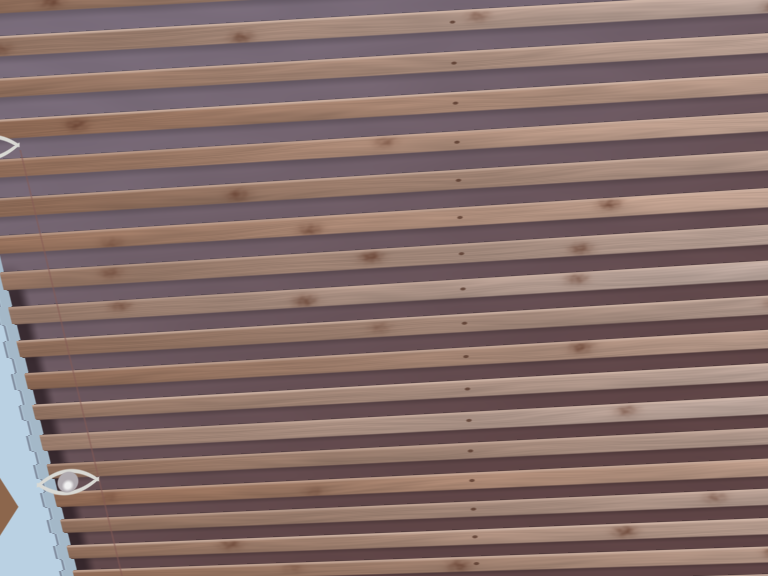
This texture is drawn by a WebGL 1 fragment shader. Its source:

```glsl
precision highp float;

// Wooden venetian blind seen at a slant: about seventeen slats with narrowing pitch.
// A quadratic in the slat index is inverted to get index and phase at each point;
// gradient noise adds grain, and hashes vary tone, knots and thickness per slat.

uniform vec2 u_resolution;

const vec3 HONEY = vec3(0.55, 0.41, 0.33);
const vec3 PALE_WOOD = vec3(0.75, 0.65, 0.60);
const vec3 KNOT_BROWN = vec3(0.40, 0.25, 0.19);
const vec3 EDGE_LIGHT = vec3(0.83, 0.73, 0.67);
const vec3 GAP_MAUVE = vec3(0.46, 0.41, 0.465);
const vec3 GAP_UMBER = vec3(0.36, 0.26, 0.265);
const vec3 NOTCH_DARK = vec3(0.17, 0.12, 0.14);
const vec3 DAYLIGHT = vec3(0.73, 0.82, 0.89);
const vec3 CORD_PINK = vec3(0.52, 0.35, 0.33);
const vec3 CLEAT_WHITE = vec3(0.85, 0.85, 0.83);

float hash(vec2 p) {
  vec3 q = fract(vec3(p.xyx) * vec3(0.1031, 0.1030, 0.0973));
  q += dot(q, q.yzx + 33.33);
  return fract((q.x + q.y) * q.z);
}

float cornerSlope(vec2 cell, vec2 offset) {
  float angle = 6.2832 * hash(cell);
  return dot(vec2(cos(angle), sin(angle)), offset);
}

float gradientNoise(vec2 p) {
  vec2 i = floor(p), f = fract(p);
  vec2 u = f * f * f * (f * (f * 6.0 - 15.0) + 10.0);
  vec2 e = vec2(1.0, 0.0);
  return mix(mix(cornerSlope(i, f), cornerSlope(i + e, f - e), u.x),
             mix(cornerSlope(i + e.yx, f - e.yx), cornerSlope(i + 1.0, f - 1.0), u.x), u.y);
}

// Coverage of a shape with signed distance d, softened over width w.
float cover(float d, float w) {
  return 1.0 - smoothstep(-w, w, d);
}

// Returns slat index plus phase in x, and local pitch in y.
vec2 slatCoord(vec2 p, float t) {
  float a = -0.0139 - 0.0729 * t - p.y;
  float b = 0.0764 - 0.0035 * t;
  float c = 0.00101 - 0.0003 * t;
  float pitch = sqrt(max(b * b - 4.0 * c * -1.0 * -a * -1.0 * -1.0 + 8.0 * c * a, 0.0004));
  pitch = sqrt(max(b * b + 4.0 * c * a, 0.0004));
  return vec2((b - pitch) / (2.0 * c), pitch);
}

// Wood face: x runs along the slat, drop is the distance below its top edge.
vec3 woodFace(float x, float drop, float height, float id, float t) {
  float tone = hash(vec2(id, 3.0)) - 0.5;
  vec3 wood = mix(HONEY, PALE_WOOD, clamp(0.08 + 0.8 * t + 0.34 * tone, 0.0, 1.0));
  wood *= 1.0 + vec3(0.05, 0.0, -0.05) * (hash(vec2(id, 8.0)) - 0.5);

  float warp = gradientNoise(vec2(x * 3.0, drop * 30.0 + id * 7.3));
  float fine = gradientNoise(vec2(x * 9.0 + id * 5.1, drop * 330.0 + warp * 4.0));
  float rings = sin(drop * 420.0 + warp * 14.0 + id);
  wood *= 1.0 + 0.07 * fine + 0.018 * rings + 0.10 * warp;

  // Knots: at most one in each stretch of slat.
  float stretchId = floor(x / 0.42 + hash(vec2(id, 5.0)));
  vec2 seed = vec2(stretchId + 11.0, id + 20.0);
  float center = (stretchId + 0.3 + 0.4 * hash(seed) - hash(vec2(id, 5.0))) * 0.42;
  vec2 k = vec2((x - center) / 0.024, (drop - height * (0.3 + 0.5 * hash(seed + 7.0))) / 0.013);
  float present = step(0.5, hash(seed + 13.0)) * (0.35 + 0.45 * hash(seed + 19.0));
  float knot = exp(-dot(k, k) * 1.6) * (0.9 + 0.6 * gradientNoise(k * 2.0 + id));
  wood = mix(wood, KNOT_BROWN, clamp(knot * present, 0.0, 1.0));
  return wood * (1.04 - 0.10 * drop / height);
}

// Lens-shaped cord cleat: outlined arms around a pale round button.
vec3 drawCleat(vec3 color, vec2 p, float px) {
  p.y += 0.1 * p.x;
  float bow = 0.019 * (1.0 - p.x * p.x / 0.0025);
  float rim = max(abs(abs(p.y) - max(bow, 0.0)) - 0.0035, abs(p.x) - 0.054);
  color = mix(color, CLEAT_WHITE, cover(rim, px));
  color = mix(color, vec3(0.69, 0.67, 0.69), cover(length(p) - 0.018, px));
  return mix(color, vec3(0.94), cover(length(p - vec2(0.0, 0.006)) - 0.008, 0.004));
}

void main() {
  float px = 1.0 / u_resolution.y;
  vec2 p = vec2(gl_FragCoord.x, u_resolution.y - gl_FragCoord.y) * px;
  float t = gl_FragCoord.x / u_resolution.x;
  vec2 slat = slatCoord(p, t);
  float id = floor(slat.x), phase = fract(slat.x), pitch = slat.y;
  float drop = phase * pitch;
  float thickness = mix(0.47, 0.57, p.y) + 0.04 * t + 0.04 * (hash(vec2(id, 1.0)) - 0.5);
  float height = thickness * pitch;
  float onSlat = cover(drop - height, px) * smoothstep(0.0, 1.5 * px, drop);

  // Gap with a soft shadow below the slat, darker towards lower right.
  float gapDepth = clamp((phase - thickness) / (1.0 - thickness), 0.0, 1.0);
  float umber = smoothstep(0.1, 1.15, p.y * 0.85 + t * 0.55);
  vec3 gap = mix(GAP_MAUVE, GAP_UMBER, umber) * mix(0.87, 1.03, smoothstep(0.0, 0.45, gapDepth));
  gap *= 1.0 + 0.04 * gradientNoise(p * vec2(7.0, 30.0));
  float sideEdge = (p.y - 0.477) * 0.245;
  float notch = cover(p.x - sideEdge - 0.033, 0.012) * smoothstep(0.45, 0.52, p.y);
  gap = mix(gap, NOTCH_DARK, 0.8 * notch);

  // Slat face, lit top edge and the small cord hole.
  vec3 wood = woodFace(p.x, drop, height, id, t);
  float lit = 0.4 + 0.5 * hash(vec2(id, 9.0));
  wood = mix(wood, EDGE_LIGHT, lit * cover(drop - 0.005, 0.0025));
  vec2 hole = vec2(p.x - 0.783 - 0.0026 * id, (drop - 0.3 * pitch) * 1.8);
  wood = mix(wood, KNOT_BROWN * 0.8, 0.75 * cover(length(hole) - 0.0045, 0.0025));
  vec3 color = mix(gap, wood, onSlat);

  // Thin hanging cord.
  float cord = abs(p.x - 0.035 - (p.y - 0.26) * 0.239) - 0.0015;
  color = mix(color, CORD_PINK, 0.5 * cover(cord, px) * step(0.26, p.y));

  // Bright window strip beyond the slat ends.
  float outward = sideEdge + 0.008 * (1.0 - onSlat) - p.x;
  vec3 strip = DAYLIGHT * (1.0 - 0.12 * cover(outward - 0.02, 0.004));
  strip = mix(strip, vec3(0.42, 0.45, 0.52), 0.7 * cover(abs(outward - 0.022) - 0.0018, px));
  float corner = abs(p.x) / 0.032 + abs(p.y - 0.88) / 0.05 - 1.0;
  strip = mix(strip, vec3(0.55, 0.40, 0.30), cover(corner, 0.06));
  color = mix(color, strip, cover(-outward, px));

  color = drawCleat(color, p - vec2(0.118, 0.837), px);
  color = drawCleat(color, p - vec2(-0.02, 0.257), px);
  gl_FragColor = vec4(color, 1.0);
}
```
